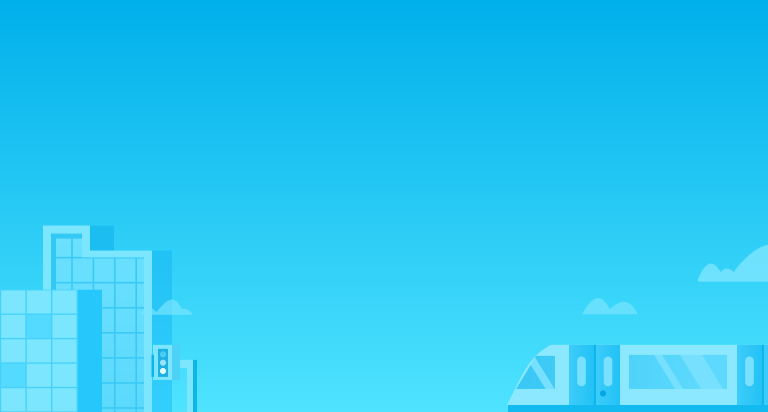
Give the GLSL for this background, as a Shadertoy shader.

```glsl
// A calm blue city backdrop: gradient sky, glazed towers, a signal, clouds and a train.
// Flat shapes are layered as antialiased coverage masks on a 768 x 411 layout grid;
// window grids and train doors come from repeated coordinates.

const vec2 GRID = vec2(768.0, 411.0);
const vec3 SKY_TOP = vec3(0.0, 0.69, 0.92);
const vec3 SKY_LOW = vec3(0.31, 0.89, 1.0);
const vec3 PALE = vec3(0.49, 0.90, 1.0);
const vec3 GLASS = vec3(0.36, 0.85, 0.99);
const vec3 SHADE = vec3(0.13, 0.76, 0.96);
const vec3 DEEP = vec3(0.05, 0.71, 0.92);

float cover(float d, float px) {
    return clamp(0.5 - d / px, 0.0, 1.0);
}

float rect(vec2 p, vec2 lo, vec2 hi, float px) {
    vec2 d = max(lo - p, p - hi);
    return cover(max(d.x, d.y), px);
}

float capsule(vec2 p, vec2 center, float halfLen, float r, float px) {
    vec2 q = p - center;
    q.y -= clamp(q.y, -halfLen, halfLen);
    return cover(length(q) - r, px);
}

// Lines of the given width on a repeating lattice
float lattice(vec2 p, vec2 start, vec2 cell, float width, float px) {
    vec2 d = abs(mod(p - start + 0.5 * cell, cell) - 0.5 * cell);
    return cover(min(d.x, d.y) - 0.5 * width, px);
}

// Height of a dome; slant leans its peak sideways
float dome(float x, float center, float halfWidth, float height, float slant) {
    float u = clamp((x - center) / halfWidth, -1.0, 1.0);
    return height * (1.0 - u * u) * (1.0 + slant * u);
}

float cloud(vec2 p, vec2 lo, float right, float height, float px) {
    float edge = lo.y - height - p.y;
    float d = edge / max(fwidth(edge) / px, 1.0);
    return cover(max(max(d, p.y - lo.y), max(lo.x - p.x, p.x - right)), px);
}

void drawTowers(inout vec3 col, vec2 p, float px) {
    // Rear tower: shaded flanks, pale frame, glazing
    col = mix(col, SHADE - 0.02, rect(p, vec2(90, 225), vec2(114, 250), px));
    vec3 flank = mix(SHADE, vec3(0.2, 0.81, 0.99), (p.y - 250.0) / 161.0);
    col = mix(col, flank, rect(p, vec2(152, 250), vec2(172, 420), px));
    float frame = max(rect(p, vec2(43, 225), vec2(90, 420), px),
                      rect(p, vec2(43, 250), vec2(152, 420), px));
    col = mix(col, PALE, frame);
    float recess = max(rect(p, vec2(51, 233), vec2(82, 420), px),
                       rect(p, vec2(51, 257), vec2(144, 420), px));
    col = mix(col, vec3(0.2, 0.79, 0.96), recess);
    float glazing = rect(p, vec2(56, 238), vec2(144, 420), px) * recess;
    float bars = lattice(p, vec2(72, 257), vec2(21.4, 25), 1.6, px);
    vec3 pane = mix(GLASS + vec3(0.06, 0.03, 0.01), GLASS, (p.y - 238.0) / 172.0);
    col = mix(col, mix(pane, vec3(0.22, 0.79, 0.97), bars), glazing);

    // Front tower: pale panes with a diagonal of tinted ones
    col = mix(col, SHADE + vec3(0.02), rect(p, vec2(78, 289), vec2(102, 420), px));
    vec2 start = vec2(0.5, 289.0), cell = vec2(25.6, 24.4);
    vec2 id = floor((p - start) / cell);
    float tinted = 1.0 - step(0.5, abs(2.0 * id.x + id.y - 3.0));
    vec3 front = mix(PALE, vec3(0.33, 0.85, 1.0), tinted);
    front = mix(front, vec3(0.27, 0.82, 0.98), lattice(p, start, cell, 1.4, px));
    col = mix(col, front, rect(p, vec2(-9, 289), vec2(78, 420), px));
}

void drawSignal(inout vec3 col, vec2 p, float px) {
    col = mix(col, DEEP, rect(p, vec2(192, 359), vec2(197, 420), px));
    col = mix(col, PALE, rect(p, vec2(180, 359), vec2(193, 367), px));
    col = mix(col, PALE, rect(p, vec2(187, 359), vec2(193, 420), px));
    col = mix(col, vec3(0.3, 0.82, 0.97), rect(p, vec2(172, 344), vec2(180, 379), px));
    col = mix(col, PALE, rect(p, vec2(153, 344), vec2(172, 379), px));
    col = mix(col, DEEP, rect(p, vec2(151.5, 354), vec2(154, 376), px));
    col = mix(col, vec3(0.12, 0.69, 0.89), rect(p, vec2(158, 348), vec2(168, 376), px));
    for (int i = 0; i < 3; i++) {
        float k = float(i);
        vec3 lamp = mix(vec3(0.3, 0.8, 0.95), vec3(0.9, 0.99, 1.0), k * 0.5);
        col = mix(col, lamp, capsule(p, vec2(163, 353.5 + 8.3 * k), 0.0, 3.0, px));
    }
}

void drawTrain(inout vec3 col, vec2 p, float px) {
    // Body with a curved nose
    float t = clamp((404.0 - p.y) / 60.0, 0.0, 1.0);
    float nose = 507.0 + 30.0 * t + 14.0 * pow(t, 6.0);
    float body = rect(p, vec2(500, 344), vec2(780, 404), px) * cover((nose - p.x) * 0.85, px);
    col = mix(col, vec3(0.55, 0.91, 1.0), body);
    col = mix(col, DEEP + 0.02, rect(p, vec2(508, 404), vec2(780, 420), px));

    // Windows with slanted reflections
    float cab = rect(p, vec2(500, 355), vec2(555, 388), px)
              * cover((536.0 - 0.6 * (p.y - 355.0) - p.x) * 0.85, px);
    float saloon = rect(p, vec2(629, 354), vec2(727, 388), px);
    float lean = p.x - 0.62 * (p.y - 354.0);
    float glint = max(max(cover(abs(lean - 529.0) - 4.5, px), cover(abs(lean - 658.0) - 4.0, px)),
                      cover(abs(lean - 691.0) - 11.0, px));
    vec3 glass = mix(vec3(0.22, 0.78, 0.96), GLASS, clamp((p.x - 515.0) / 180.0, 0.0, 1.0));
    col = mix(col, mix(glass, vec3(0.47, 0.88, 1.0), glint), max(cab, saloon));

    // Door pairs repeat along the carriages
    if (p.x > 560.0) {
        vec2 q = vec2(mod(p.x - 560.0, 168.0), p.y);
        vec3 door = mix(vec3(0.24, 0.80, 0.98), SHADE, fract((q.x - 9.0) / 26.0));
        col = mix(col, door, rect(q, vec2(9, 344), vec2(60, 404), px));
        col = mix(col, DEEP, rect(q, vec2(34, 344), vec2(36, 404), px));
        float panes = max(capsule(q, vec2(21.5, 370.5), 10.5, 4.3, px), capsule(q, vec2(48, 370.5), 10.5, 4.3, px));
        col = mix(col, vec3(0.48, 0.88, 1.0), panes);
        col = mix(col, vec3(0.02, 0.65, 0.89), capsule(q, vec2(43, 392.5), 0.0, 3.0, px));
    }
}

void mainImage(out vec4 fragColor, in vec2 fragCoord) {
    // Layout grid with y running down from the top edge
    vec2 uv = fragCoord / iResolution.xy;
    vec2 p = vec2(uv.x, 1.0 - uv.y) * GRID;
    float px = GRID.y / iResolution.y;
    vec3 col = mix(SKY_LOW, SKY_TOP, uv.y);

    drawTowers(col, p, px);

    // Clouds: flat bases under overlapping domes
    float small = max(max(dome(p.x, 149.0, 9.0, 7.0, 0.0), dome(p.x, 169.0, 15.0, 14.5, 0.45)), dome(p.x, 184.0, 9.0, 6.0, 0.0));
    float middle = max(dome(p.x, 597.0, 15.0, 16.0, 0.15), dome(p.x, 621.0, 17.0, 12.0, 0.35));
    float large = max(max(dome(p.x, 711.0, 14.0, 18.0, 0.0), dome(p.x, 727.0, 13.0, 13.0, 0.0)), dome(p.x, 776.0, 49.0, 38.0, 0.0));
    col = mix(col, PALE, 0.65 * cloud(p, vec2(140, 314), 192.0, small, px));
    col = mix(col, PALE, 0.65 * cloud(p, vec2(582, 313.5), 637.0, middle, px));
    col = mix(col, PALE, 0.8 * cloud(p, vec2(698, 281), 780.0, large, px));

    drawSignal(col, p, px);
    drawTrain(col, p, px);
    fragColor = vec4(col, 1.0);
}
```
